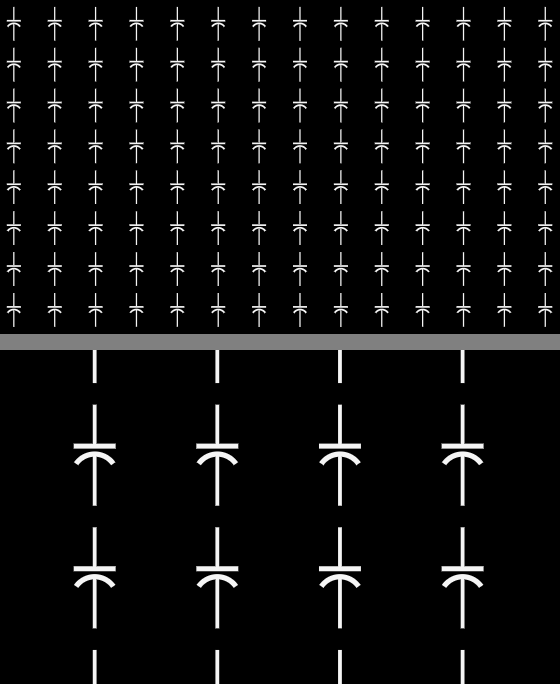
Top: the whole. Bottom: its middle third, enlarged.
Give the GLSL for this pattern, as a Shadertoy shader.

```glsl
const float TILES_DOWN = 8.17;               // tile pitches in the canvas height
const float FULL_ROWS = 8.0;
const vec2 SYMBOL_ANCHOR = vec2(0.338, 0.507); // plate centre, from tile's top left
const vec3 BACKGROUND = vec3(0.0);
const vec3 INK = vec3(0.96);

float boxDistance(vec2 p, vec2 center, vec2 halfSize) {
    vec2 d = abs(p - center) - halfSize;
    return length(max(d, 0.0)) + min(max(d.x, d.y), 0.0);
}

// Upward arch with square-cut ends
float archDistance(vec2 p, float radius, float halfAngle, float halfWidth) {
    float ring = abs(length(p) - radius) - halfWidth;
    float cut = dot(vec2(abs(p.x), p.y), vec2(cos(halfAngle), -sin(halfAngle)));
    return max(ring, cut);
}

float verticalLine(vec2 p, float bottom, float top, float halfWidth) {
    return boxDistance(p, vec2(0.0, 0.5 * (bottom + top)),
                       vec2(halfWidth, 0.5 * (top - bottom)));
}

// Flat plate above a curved plate, each with its own lead
float capacitorDistance(vec2 p) {
    float archTop = -0.065;
    float archRadius = 0.185;
    float stemHalfWidth = 0.0155;

    float plate = boxDistance(p, vec2(0.0), vec2(0.171, 0.0205));
    float arch = archDistance(p - vec2(0.0, archTop - archRadius),
                              archRadius, 0.96, 0.0215);
    float upperLead = verticalLine(p, 0.0, 0.338, stemHalfWidth);
    float lowerLead = verticalLine(p, -0.486, archTop, stemHalfWidth);
    return min(min(plate, arch), min(upperLead, lowerLead));
}

float coverage(float dist, float pixelSize) {
    return clamp(0.5 - dist / pixelSize, 0.0, 1.0);
}

void mainImage(out vec4 fragColor, in vec2 fragCoord) {
    float pixelSize = TILES_DOWN / iResolution.y;

    // Grid measured from the upper left corner
    vec2 grid = vec2(fragCoord.x, iResolution.y - fragCoord.y) * pixelSize;
    vec2 local = (fract(grid) - SYMBOL_ANCHOR) * vec2(1.0, -1.0);

    // Only whole rows carry a symbol
    float rowMask = 1.0 - step(FULL_ROWS, grid.y);
    float ink = coverage(capacitorDistance(local), pixelSize) * rowMask;
    fragColor = vec4(mix(BACKGROUND, INK, ink), 1.0);
}
```
